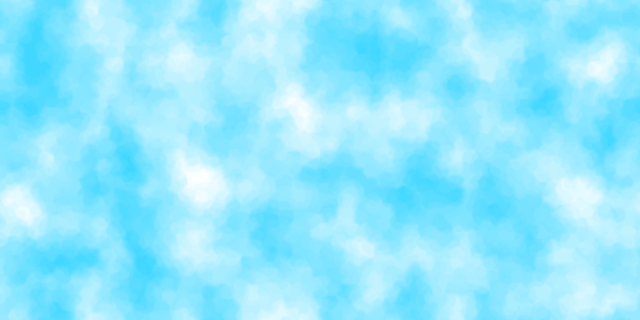
Write a Shadertoy shader that draws this texture.

```glsl
// Tiling sky-blue painted clouds built from small round overlapping dabs.

const vec3 DEEP_BLUE = vec3(0.26, 0.843, 1.0);
const vec3 WHITE = vec3(1.0);
const vec2 CLOUD_CELLS = vec2(8.0, 4.0);  // main clouds across the canvas
const vec2 WARP_CELLS = vec2(10.0, 5.0);
const vec2 WARP_SIZE = vec2(0.03, 0.06);  // bends clouds off the lattice
const vec2 DAB_CELLS = vec2(72.0, 36.0);  // dabs across the canvas
const float BROAD_WEIGHT = 0.38;  // drift at twice the cloud size
const int OCTAVES = 4;
const float GAIN = 0.58;          // weight of each finer octave
const float CONTRAST = 0.66;
const float MEAN_TONE = 0.437;
const float TONE_STEPS = 22.0;
const float DAB_JITTER = 0.9;
const float DAB_RADIUS = 0.72;    // in dab cells
const float RIM_SLOPE = 0.5;      // tone lost per cell beyond the rim
const float EDGE_WOBBLE = 0.3;    // bends dab rims, in dab cells
const float TAU = 6.2831853;

float hash(vec2 cell, uint seed) {
    uvec2 q = uvec2(cell);
    uint h = q.x * 1597u + q.y * 51749u + seed * 7919u;
    h = (h ^ (h >> 15u)) * 73471u;
    h = (h ^ (h >> 13u)) * 95213u;
    h = (h ^ (h >> 16u)) * 62791u;
    h ^= h >> 15u;
    return float(h & 65535u) / 65536.0;
}

// Slope contribution of one lattice corner, wrapped at the period.
float corner(vec2 cell, vec2 offset, vec2 period, uint seed) {
    float angle = TAU * hash(mod(cell, period), seed);
    return dot(vec2(cos(angle), sin(angle)), offset);
}

// Periodic gradient noise.
float gradientNoise(vec2 uv, vec2 period, uint seed) {
    vec2 p = uv * period;
    vec2 i = floor(p);
    vec2 f = p - i;
    vec2 s = f * f * f * (f * (f * 6.0 - 15.0) + 10.0);
    vec2 e = vec2(1.0, 0.0);
    float low = mix(corner(i, f, period, seed),
                    corner(i + e.xy, f - e.xy, period, seed), s.x);
    float high = mix(corner(i + e.yx, f - e.yx, period, seed),
                     corner(i + e.xx, f - e.xx, period, seed), s.x);
    return mix(low, high, s.y);
}

vec2 noisePair(vec2 uv, vec2 period, uint seed) {
    return vec2(gradientNoise(uv, period, seed),
                gradientNoise(uv, period, seed + 1u));
}

// Broad drift plus octaves of cloud detail, on a warped plane.
float clouds(vec2 uv) {
    uv += WARP_SIZE * noisePair(uv, WARP_CELLS, 83u);
    float sum = BROAD_WEIGHT * gradientNoise(uv, CLOUD_CELLS * 0.5, 31u);
    float weight = 1.0;
    vec2 cells = CLOUD_CELLS;
    for (int k = 0; k < OCTAVES; k++) {
        sum += weight * gradientNoise(uv, cells, uint(k + 53));
        weight *= GAIN;
        cells *= 2.0;
    }
    return sum;
}

float steppedTone(vec2 uv) {
    float tone = MEAN_TONE + CONTRAST * clouds(uv);
    return floor(tone * TONE_STEPS + 0.5) / TONE_STEPS;
}

// Mean of the lightest and darkest dab covering the point.
float dabbedTone(vec2 uv) {
    vec2 p = uv * DAB_CELLS + EDGE_WOBBLE * noisePair(uv, DAB_CELLS, 61u);
    vec2 home = floor(p);
    float lightest = -9.0;
    float darkest = 9.0;
    for (int y = -1; y <= 1; y++) {
        for (int x = -1; x <= 1; x++) {
            vec2 cell = home + vec2(x, y);
            vec2 wrapped = mod(cell, DAB_CELLS);
            vec2 jitter = vec2(hash(wrapped, 71u), hash(wrapped, 73u)) - 0.5;
            vec2 site = cell + 0.5 + DAB_JITTER * jitter;
            float loss = RIM_SLOPE * max(length(p - site) - DAB_RADIUS, 0.0);
            float tone = steppedTone(site / DAB_CELLS);
            lightest = max(lightest, tone - loss);
            darkest = min(darkest, tone + loss);
        }
    }
    return clamp(0.5 * (lightest + darkest), 0.0, 1.0);
}

void mainImage(out vec4 fragColor, in vec2 fragCoord) {
    vec2 uv = fragCoord / iResolution.xy;
    fragColor = vec4(mix(DEEP_BLUE, WHITE, dabbedTone(uv)), 1.0);
}
```
